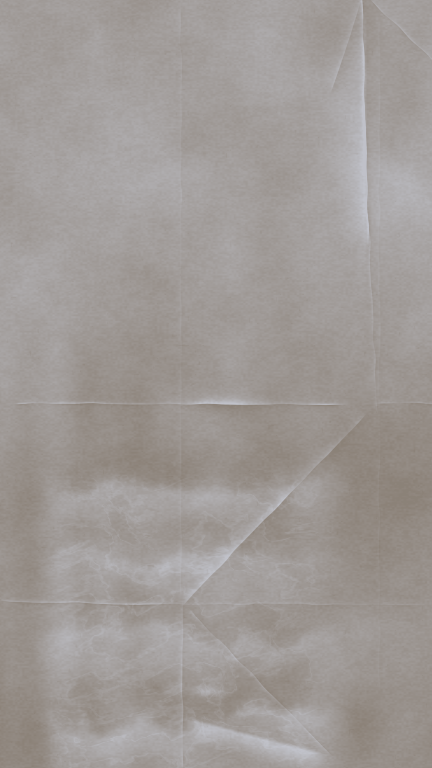
A Shadertoy shader for this texture:

```glsl
float hash(vec2 p) {
    p = fract(p * vec2(0.1031, 0.1137));
    p += dot(p, p.yx + 33.33);
    return fract((p.x + p.y) * p.x * 17.31);
}

float noise(vec2 p) {
    vec2 cell = floor(p), f = fract(p);
    f = f * f * (3.0 - 2.0 * f);
    return mix(mix(hash(cell), hash(cell + vec2(1, 0)), f.x),
               mix(hash(cell + vec2(0, 1)), hash(cell + vec2(1, 1)), f.x), f.y);
}

// Layered noise centred on zero
float fbm(vec2 p) {
    float sum = 0.0, amp = 0.5;
    for (int i = 0; i < 5; i++) {
        sum += amp * (noise(p) - 0.5);
        p = mat2(1.6, 1.2, -1.2, 1.6) * p + 7.3;
        amp *= 0.5;
    }
    return sum;
}

float blob(vec2 p, vec2 centre, vec2 radius) {
    vec2 q = (p - centre) / radius;
    return exp(-dot(q, q));
}

// Fold from a to b: crisp edge, lit face on its left, thin shade on its right
float crease(vec2 p, vec2 a, vec2 b, float width) {
    vec2 dir = normalize(b - a), q = p - a;
    float len = length(b - a);
    float along = dot(q, dir);
    float side = dir.x * q.y - dir.y * q.x;
    side += 0.003 * (noise(vec2(along * 40.0, a.x * 91.0)) - 0.5);
    float ends = smoothstep(-0.004, 0.012, along) * smoothstep(len + 0.004, len - 0.03, along);
    float patchy = 0.25 + 1.1 * noise(vec2(along * 32.0, a.y * 57.0 + 3.0));
    float lit = smoothstep(-0.0009, 0.0009, side) * exp(-max(side, 0.0) / width);
    float shade = smoothstep(0.0009, -0.0009, side) * exp(min(side, 0.0) / (1.4 * width));
    return ends * patchy * (lit - 0.4 * shade);
}

// Broad relief: pale upper sheet, brown lower edges, soft stains
float sheetTone(vec2 p) {
    float tone = mix(-0.019, 0.014, smoothstep(0.42, 0.74, p.y));
    tone += 0.10 * fbm(p * vec2(6, 5)) + 0.06 * fbm(p * 17.0 + 4.0);
    tone -= 0.030 * smoothstep(0.41, 0.48, p.x) * smoothstep(0.52, 0.36, p.y);
    tone -= 0.030 * smoothstep(0.085, 0.02, p.x) * smoothstep(0.58, 0.3, p.y);
    float ribs = sin(p.x * 88.0 + 2.0 * noise(p * vec2(5, 3)));
    tone += 0.011 * ribs * smoothstep(0.3, 0.1, p.x) * smoothstep(0.68, 0.4, p.y);
    tone -= 0.045 * blob(p, vec2(0.425, 0.96), vec2(0.045, 0.045));
    tone -= 0.030 * blob(p, vec2(0.52, 0.87), vec2(0.04, 0.06));
    tone += 0.050 * blob(p, vec2(0.53, 0.74), vec2(0.05, 0.06));
    float leftOfFold = 0.476 - p.x;
    tone += 0.075 * smoothstep(-0.003, 0.003, leftOfFold) * exp(-max(leftOfFold, 0.0) * 34.0)
          * smoothstep(0.6, 0.78, p.y) * smoothstep(1.03, 0.9, p.y);
    return tone;
}

// Pale horizontal buckles over brown hollows
float buckles(vec2 p) {
    float sum = 0.0;
    for (int i = 0; i < 4; i++) {
        float n = float(i);
        float crest = 0.376 - 0.103 * n;
        crest += 0.09 * fbm(vec2(p.x * 11.0, n * 9.0 + p.y * 6.0));
        float below = crest - p.y;
        float lobe = smoothstep(-0.012, 0.010, below) * exp(-max(below, 0.0) * 30.0);
        float hollow = exp(-pow((below + 0.030) / 0.020, 2.0));
        float reach = 0.35 + 1.1 * noise(vec2(p.x * 10.0 + n * 13.7, n * 3.1));
        sum += reach * (1.25 * lobe - 0.45 * hollow);
    }
    // Small crumpled facets
    float facet = fbm(p * vec2(22, 42) + 3.0 * fbm(p * 9.0));
    float area = smoothstep(0.42, 0.34, p.y);
    sum += 0.9 * area * facet + 0.35 * area * smoothstep(0.06, 0.0, abs(facet));
    float span = smoothstep(0.04, 0.10, p.x) * smoothstep(0.47, 0.37, p.x);
    return 0.066 * sum * span;
}

float folds(vec2 p) {
    float sum = 0.0;
    // Crossing horizontal folds
    float swell = 0.0015 + 0.005 * blob(p, vec2(0.31, 0.474), vec2(0.06, 0.1));
    sum += 0.14 * crease(p, vec2(0.02, 0.474), vec2(0.46, 0.474), swell);
    sum += 0.08 * crease(p, vec2(0.49, 0.475), vec2(0.58, 0.475), 0.0016);
    sum += 0.12 * crease(p, vec2(0.0, 0.216), vec2(0.25, 0.213), 0.0017);
    sum += 0.05 * crease(p, vec2(0.24, 0.213), vec2(0.57, 0.213), 0.002);
    // Vertical folds
    sum += 0.025 * crease(p, vec2(0.236, 0.22), vec2(0.236, 1.0), 0.003);
    sum += 0.08 * crease(p, vec2(0.238, 0.0), vec2(0.238, 0.22), 0.003);
    sum += 0.13 * crease(p, vec2(0.480, 0.68), vec2(0.471, 1.03), 0.0025);
    sum += 0.06 * crease(p, vec2(0.491, 0.46), vec2(0.479, 0.74), 0.002);
    sum += 0.02 * crease(p, vec2(0.494, 0.1), vec2(0.494, 0.98), 0.002);
    // Diagonal folds
    sum += 0.10 * crease(p, vec2(0.238, 0.212), vec2(0.478, 0.462), 0.008);
    sum += 0.07 * crease(p, vec2(0.432, 0.015), vec2(0.241, 0.212), 0.0022);
    sum += 0.08 * crease(p, vec2(0.482, 1.0), vec2(0.575, 0.91), 0.002);
    sum += 0.05 * crease(p, vec2(0.43, 0.88), vec2(0.471, 1.0), 0.006);
    // Lit flaps at the foot
    float slope = 0.064 - 0.26 * (p.x - 0.245);
    float flap = smoothstep(0.003, -0.003, p.y - slope) * smoothstep(-0.035, 0.0, p.y - slope);
    sum += 0.10 * flap * smoothstep(0.235, 0.26, p.x) * smoothstep(0.44, 0.40, p.x);
    sum += 0.07 * blob(p, vec2(0.268, 0.1), vec2(0.022, 0.006));
    return sum;
}

void mainImage(out vec4 fragColor, in vec2 fragCoord) {
    vec2 p = fragCoord / iResolution.y;
    float tone = sheetTone(p) + buckles(p) + folds(p);

    // Paper fibres and faint flecks
    tone += 0.024 * (noise(p * vec2(330, 470)) - 0.5);
    tone += 0.012 * (noise(p * vec2(110, 380) + 50.0) - 0.5);
    tone -= 0.016 * smoothstep(0.90, 1.0, noise(p * vec2(200, 240) + 9.0));

    tone = clamp(tone, -0.085, 0.12);
    vec3 paper = vec3(0.632, 0.612, 0.602);
    fragColor = vec4(paper + tone * vec3(1.0, 1.22, 1.55), 1.0);
}
```
